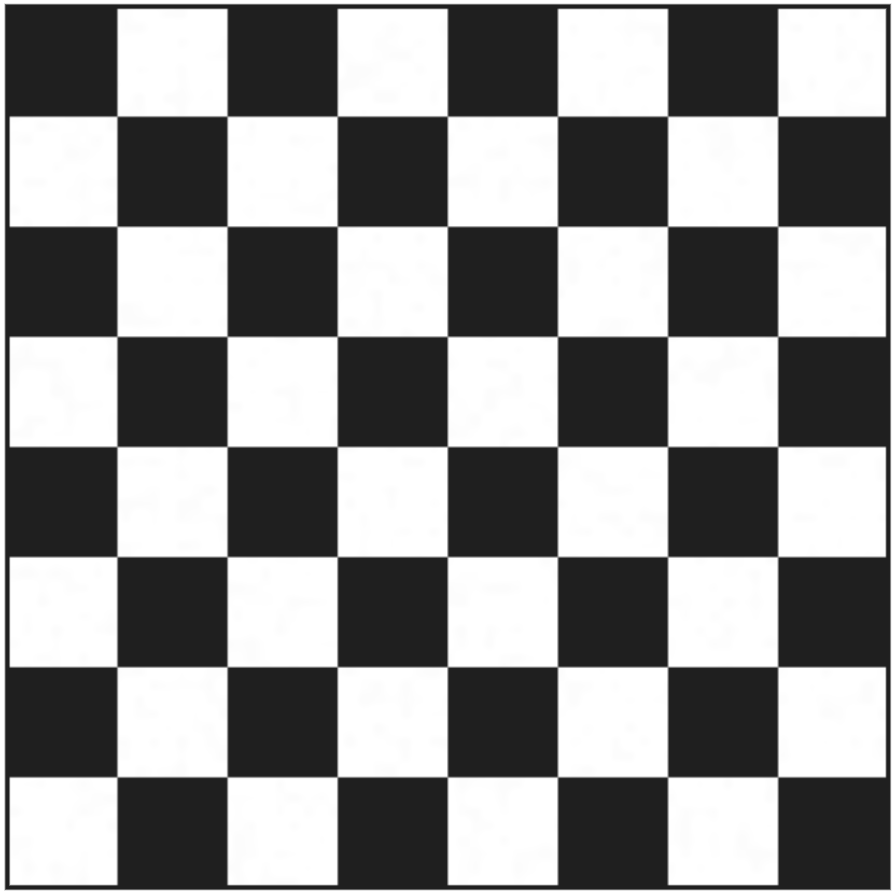
This pattern is drawn by a three.js fragment shader. Its source:

```glsl
// Checkerboard of 8 by 8 squares in near-black and white, inside a thin dark frame
// with a narrow white margin. The squares come from the product of two signed
// distance waves; the frame is a band around a square's max-norm distance.

varying vec2 vUv;

const float SQUARES = 8.0;
const float PITCH = 0.1229;                // side of one square
const vec2 CENTER = vec2(0.4998, 0.5011);  // middle of the board
const float FRAME_HALF_WIDTH = 0.0026;
const float SOFTNESS = 0.0014;             // half width of the blurred edges
const float MOTTLE = 0.012;                // faint unevenness of the white squares
const float MOTTLE_SCALE = 64.0;
const vec3 INK = vec3(0.122);
const vec3 PAPER = vec3(1.0);

float hash(vec2 p) {
  return fract(sin(dot(p, vec2(127.1, 311.7))) * 43758.5453);
}

float valueNoise(vec2 p) {
  vec2 cell = floor(p);
  vec2 f = fract(p);
  f = f * f * (3.0 - 2.0 * f);
  float low = mix(hash(cell), hash(cell + vec2(1.0, 0.0)), f.x);
  float high = mix(hash(cell + vec2(0.0, 1.0)), hash(cell + vec2(1.0)), f.x);
  return mix(low, high, f.y);
}

// Distance to the nearest grid line, positive in even squares, negative in odd.
vec2 signedGridDistance(vec2 p) {
  vec2 parity = 1.0 - 2.0 * mod(floor(p), 2.0);
  return parity * (0.5 - abs(fract(p) - 0.5)) * PITCH;
}

void main() {
  vec2 fromCenter = vUv - CENTER;
  float halfBoard = 0.5 * SQUARES * PITCH;

  // Squares: white where column and row have the same parity
  vec2 grid = (fromCenter + halfBoard) / PITCH;
  vec2 side = clamp(signedGridDistance(grid) / SOFTNESS, -1.0, 1.0);
  float white = 0.5 + 0.5 * side.x * side.y;

  // Frame and outer margin
  float edge = max(abs(fromCenter.x), abs(fromCenter.y)) - halfBoard;
  float frame = 1.0 - smoothstep(-SOFTNESS, SOFTNESS, abs(edge) - FRAME_HALF_WIDTH);
  white = mix(white, 1.0, step(0.0, edge));
  white *= 1.0 - frame;

  // Faint mottling, only on the white
  float blotch = smoothstep(0.5, 1.0, valueNoise(vUv * MOTTLE_SCALE));
  vec3 paper = PAPER - MOTTLE * blotch * step(edge, 0.0);

  gl_FragColor = vec4(mix(INK, paper, white), 1.0);
}
```
